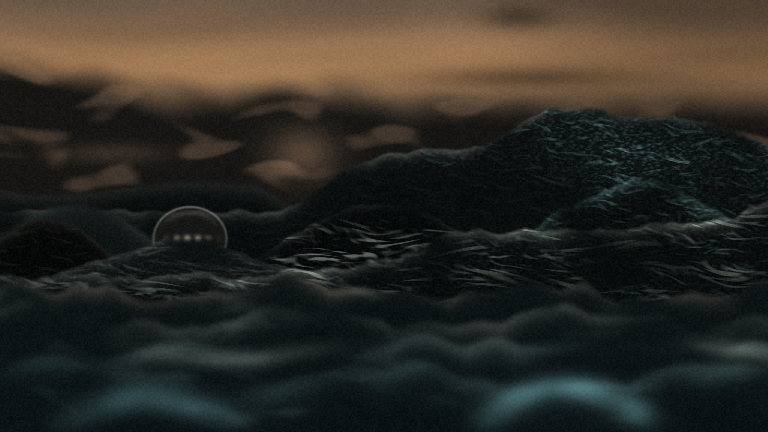
A Shadertoy shader for this texture:

```glsl
// Dusk sea foam: a blurred amber water horizon behind dark, wet foam ridges.
// Ridges are height curves painted back to front, textured with slope-lit
// layered sines and cellular bubbles; soft teal glows lie in front.

float bump(float x, float centre, float width) {
    float t = (x - centre) / width;
    return exp(-t * t);
}

float glow(vec2 p, float x, float y, float w, float h) {
    return bump(p.x, x, w) * bump(p.y, y, h);
}

vec2 hash2(vec2 p) {
    vec3 q = fract(p.xyx * vec3(0.1031, 0.1030, 0.0973));
    q += dot(q, q.yzx + 33.33);
    return fract((q.xx + q.yz) * q.zy);
}

// Warped layered sines, roughly -1 to 1
float waves(vec2 p, int octaves) {
    float sum = 0.0, amp = 0.55;
    for (int i = 0; i < octaves; i++) {
        p += 0.4 * sin(p.yx * 1.3 + float(i) * 2.1);
        sum += amp * sin(p.x) * cos(p.y);
        p = mat2(1.5, 1.1, -1.1, 1.5) * p;
        amp *= 0.62;
    }
    return sum;
}

// Light caught on the upward slopes of the waves
float slopeLight(vec2 p, int octaves) {
    float rise = waves(p, octaves) - waves(p + vec2(0.02, 0.06), octaves);
    return smoothstep(0.01, 0.1, rise);
}

// Distance to the nearest scattered cell point
float cells(vec2 p) {
    float nearest = 2.0;
    for (int i = 0; i < 9; i++) {
        vec2 id = floor(p) + vec2(i % 3 - 1, i / 3 - 1);
        nearest = min(nearest, length(id + hash2(id) - p));
    }
    return nearest;
}

// Covers everything under a crest with a body colour and a fading lit rim
void ridge(inout vec3 col, float depth, float blur, vec3 body, vec3 rim) {
    body += rim * exp(-max(depth, 0.0) / (0.005 + blur));
    col = mix(col, body, smoothstep(-blur, blur, depth));
}

vec3 background(vec2 p) {
    vec3 col = mix(vec3(0.37, 0.31, 0.26), vec3(0.64, 0.485, 0.34), bump(p.y, 0.85, 0.105));
    col *= 1.0 - 0.27 * smoothstep(0.95, 1.7, p.x) + 0.1 * waves(p * vec2(4, 24), 2);
    col *= 1.0 - 0.35 * (glow(p, 1.2, 0.96, 0.08, 0.03) + glow(p, 1.22, 0.82, 0.24, 0.025));
    // Dark water bank with warm reflections
    float bank = 0.74 + 0.11 * bump(p.x, 0.0, 0.3) + 0.04 * bump(p.x, 0.68, 0.2);
    bank += 0.025 * waves(p * vec2(13, 18), 2);
    float warmth = 0.7 * smoothstep(0.12, 0.6, waves(p * vec2(15, 36) + 4.0, 2));
    warmth += glow(p, 0.7, 0.645, 0.08, 0.06) + 0.5 * glow(p, 0.26, 0.645, 0.13, 0.025);
    vec3 water = vec3(0.085, 0.083, 0.075) + vec3(0.24, 0.18, 0.14) * warmth;
    return mix(col, water, smoothstep(-0.06, 0.045, bank - p.y));
}

void mainImage(out vec4 fragColor, in vec2 fragCoord) {
    vec2 p = fragCoord / iResolution.y;
    float x = p.x, y = p.y;
    float edge = 0.011 * waves(p * vec2(26, 10), 3);
    float patchy = clamp(0.55 + 0.9 * waves(p * vec2(13, 17) + 2.0, 2), 0.05, 1.3);
    float swell = slopeLight(p * vec2(12, 40), 4);
    float ripple = slopeLight(p * vec2(34, 75) + 5.0, 3);
    float foam = smoothstep(0.5, 0.1, cells(p * vec2(65, 100) + 2.0 * swell));
    vec3 dark = vec3(0.03, 0.043, 0.043), teal = vec3(0.25, 0.34, 0.34);
    vec3 warm = vec3(0.42, 0.36, 0.31), grey = mix(warm, teal, 0.5);
    vec3 col = background(p);

    // Far swell on the left
    float top = 0.56 + 0.015 * sin(x * 9.0 - 2.5) - 0.1 * smoothstep(0.58, 0.8, x);
    ridge(col, top - y, 0.014, dark, grey * 0.3);

    // Great ridge and its sheen
    top = 0.51 + 0.14 * smoothstep(0.62, 0.92, x) + 0.1 * smoothstep(1.05, 1.32, x)
        - 0.025 * smoothstep(1.36, 1.48, x) - 0.07 * smoothstep(1.6, 1.82, x) + edge;
    float sheen = glow(p, 1.28, 0.68, 0.28, 0.07) + glow(p, 1.65, 0.62, 0.25, 0.1);
    vec3 body = teal * (0.08 + 0.65 * sheen) * (0.1 + 0.35 * foam + 0.75 * ripple);
    ridge(col, top - y, 0.006, dark + body * (0.4 + patchy), grey * patchy * 0.9);

    // Near humps on the left: misty, then black
    top = 0.3 + 0.225 * bump(x, 0.17, 0.28) + edge * 0.5;
    ridge(col, top - y, 0.012, dark * 1.8, grey * 0.4 * patchy);
    top = 0.3 + 0.19 * bump(x, 0.11, 0.2) + edge;
    ridge(col, top - y, 0.006, dark * 0.7 + warm * ripple * 0.1, warm * 0.25);

    // Folds across the ridge
    top = 0.3 + 0.225 * bump(x, 0.88, 0.32) + edge;
    body = grey * (swell + 0.3 * ripple) * smoothstep(0.53, 0.4, y);
    ridge(col, top - y, 0.006, dark * 0.8 + body, grey * 0.4 * patchy);
    top = 0.2 + 0.375 * bump(x, 1.48, 0.42) + edge * 1.5;
    vec3 lit = teal * patchy * smoothstep(1.0, 1.35, x);
    ridge(col, top - y, 0.008, dark + lit * (foam * 0.18 + ripple * 0.6), lit * 0.75);

    // Clear bubble
    vec2 q = (p - vec2(0.44, 0.447)) / vec2(0.088, 0.077);
    float r = length(q);
    col = mix(col, vec3(0.12, 0.12, 0.11), 0.55 * smoothstep(1.03, 0.96, r));
    col += grey * 0.8 * bump(r, 0.96, 0.04) * (0.55 + 0.45 * q.y);
    col += warm * 0.25 * bump(r, 0.8, 0.09) * smoothstep(0.2, 0.9, q.y);

    // Foam mound below it, then the front ridge
    top = 0.35 + 0.1 * bump(x, 0.44, x < 0.44 ? 0.24 : 0.18) + edge;
    body = grey * (foam * 0.14 + ripple * 0.35 + swell * 0.3) * patchy;
    ridge(col, top - y, 0.006, dark * 1.5 + body, grey * 0.5 * patchy);
    col += warm * glow(p, 0.44, 0.45, 0.045, 0.007) * (0.6 + 0.4 * sin(x * 250.0));
    top = 0.36 + 0.035 * smoothstep(0.6, 0.9, x) + 0.07 * smoothstep(0.9, 1.06, x)
        + 0.03 * smoothstep(1.35, 1.75, x) + 0.04 * smoothstep(1.68, 1.8, x) + edge * 1.3;
    body = (teal * (foam * 0.1 + ripple * 0.35) + grey * swell * 0.65) * patchy;
    ridge(col, top - y, 0.007, dark + body, grey * patchy);

    // Defocused foreground: lumpy crests, softer and bluer as they near
    for (float n = 0.0; n < 4.0; n++) {
        float lump = waves(vec2(x * (11.0 - n) + n * 4.3, n * 2.0 + 0.5), 3);
        float light = clamp(0.5 + 1.2 * waves(vec2(x * 9.0 + n * 7.0, y * 16.0), 2), 0.1, 1.2);
        body = vec3(0.04, 0.067, 0.072) + teal * 0.28 * light * slopeLight(p * vec2(14, 30) + n, 2);
        ridge(col, 0.325 - 0.065 * n + 0.045 * lump - y, 0.013 + 0.004 * n, body,
            mix(warm, teal, n / 3.0) * 0.65 * light);
    }
    float band = bump(y, 0.185 + 0.02 * sin(x * 9.0), 0.02);
    col += grey * 0.42 * band * (bump(x, 0.56, 0.18) + bump(x, 1.72, 0.12));

    // Teal arcs on the lower edge
    float arcs = 0.75 * bump(length((p - vec2(0.35, -0.04)) / vec2(0.19, 0.114)), 1.0, 0.3)
        + bump(length((p - vec2(1.31, -0.01)) / vec2(0.18, 0.112)), 1.0, 0.27);
    arcs *= 0.85 + 0.4 * waves(p * vec2(18, 24), 2);
    col += vec3(0.2, 0.3, 0.31) * arcs * smoothstep(-0.02, 0.07, y);

    // Fine grain
    col += 0.035 * (hash2(floor(p * 288.0)).x - 0.5);
    fragColor = vec4(clamp(col, 0.0, 1.0), 1.0);
}
```
